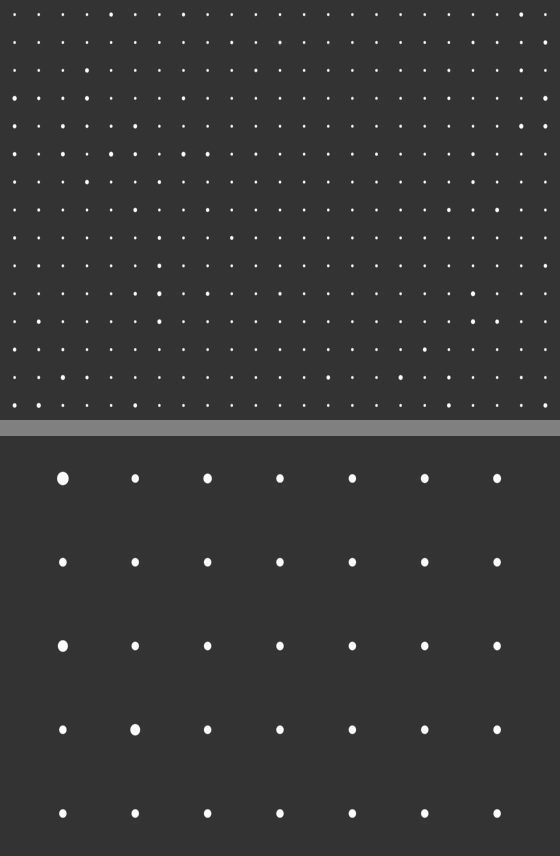
Top: the whole. Bottom: its middle third, enlarged.
This pattern is drawn by a Shadertoy shader. Its source:

```glsl
const vec2 DOT_COUNT = vec2(23.0, 15.0);      // columns, rows
const vec2 MARGIN = vec2(0.0261, 0.0347);     // canvas edge to outer dot centres
const float SMALL_RADIUS = 0.051;             // in grid cells
const float LARGE_RADIUS = 0.086;
const float CLUSTER_SCALE = 0.45;             // frequency of the size variation
const float CLUSTER_WEIGHT = 0.5;             // clustered versus independent sizes
const float EDGE_PIXELS = 0.75;               // half width of the smoothed edge
const vec3 BACKGROUND = vec3(0.2);
const vec3 DOT_COLOR = vec3(0.99);

float hash(vec2 p) {
    return fract(sin(dot(p, vec2(127.1, 311.7))) * 43758.5453);
}

float valueNoise(vec2 p) {
    vec2 i = floor(p);
    vec2 f = fract(p);
    f = f * f * (3.0 - 2.0 * f);
    float bottom = mix(hash(i), hash(i + vec2(1.0, 0.0)), f.x);
    float top = mix(hash(i + vec2(0.0, 1.0)), hash(i + vec2(1.0)), f.x);
    return mix(bottom, top, f.y);
}

// Most dots stay small; a few swell, often beside one another
float dotRadius(vec2 id) {
    float cluster = valueNoise(id * CLUSTER_SCALE + 17.3);
    float variation = mix(hash(id + 5.7), cluster, CLUSTER_WEIGHT);
    return mix(SMALL_RADIUS, LARGE_RADIUS, smoothstep(0.58, 0.86, variation));
}

void mainImage(out vec4 fragColor, in vec2 fragCoord) {
    // Grid coordinates with dot centres on whole numbers
    vec2 cellsPerCanvas = (DOT_COUNT - 1.0) / (1.0 - 2.0 * MARGIN);
    vec2 grid = (fragCoord / iResolution.xy - MARGIN) * cellsPerCanvas;
    vec2 id = clamp(floor(grid + 0.5), vec2(0.0), DOT_COUNT - 1.0);

    // Round in grid space, so slightly tall on the canvas
    float dist = length(grid - id) - dotRadius(id);
    float edge = EDGE_PIXELS * cellsPerCanvas.x / iResolution.x;
    float coverage = 1.0 - smoothstep(-edge, edge, dist);

    fragColor = vec4(mix(BACKGROUND, DOT_COLOR, coverage), 1.0);
}
```
